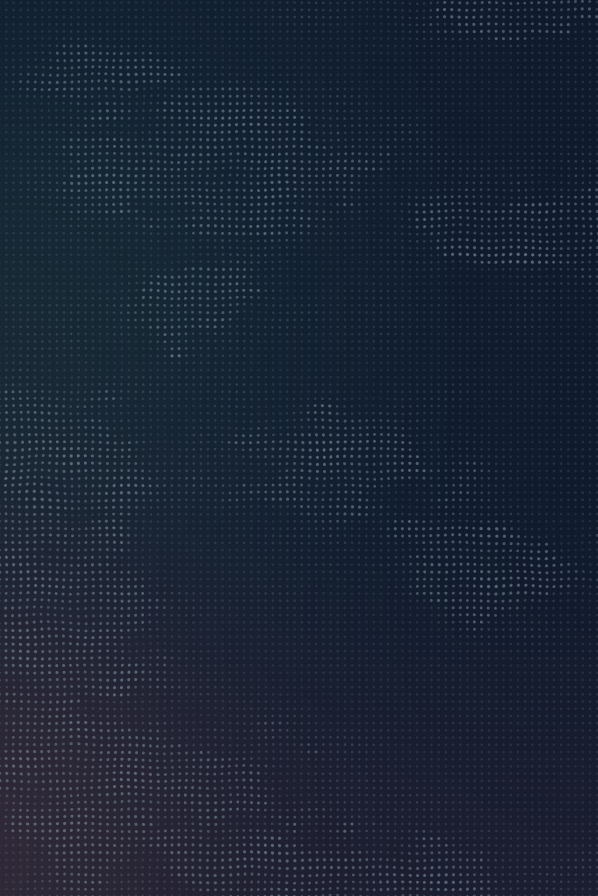
This background is drawn by a WebGL 2 fragment shader. Its source:

```glsl
#version 300 es
precision highp float;
// A night-toned gradient under a fine square grid of round dots.
// Ragged patches of gradient noise light some of the dots in two levels,
// a wide dim haze and brighter shreds; the grid ripples slightly there.

uniform vec2 u_resolution;
out vec4 fragColor;

// Grid, in cells; the phase is measured from the upper left corner
const float COLUMNS = 83.0;
const vec2 GRID_PHASE = vec2(0.62, 0.13);
const float DOT_RADIUS = 0.18;
const float LIT_GROWTH = 0.03;
const float RIPPLE = 0.45;
const float RIPPLE_SCALE = 0.17;

// Dot strength
const float FAINT = 0.17;
const float HAZE = 0.13;
const float LIT = 0.30;
const float PATCH_EDGE = 0.50;
const float PATCH_RAGGEDNESS = 1.35;

// Colours
const vec3 NAVY = vec3(0.060, 0.104, 0.174);
const vec3 BLUE = vec3(0.066, 0.122, 0.192);
const vec3 TEAL = vec3(0.092, 0.168, 0.212);
const vec3 INDIGO = vec3(0.104, 0.116, 0.188);
const vec3 MAUVE = vec3(0.192, 0.164, 0.222);
const vec3 PALE = vec3(0.47, 0.54, 0.58);

// Lit patches: centre and radii as shares of the canvas, y downwards
const int PATCHES = 11;
const vec4 PATCH[PATCHES] = vec4[PATCHES](
    vec4(0.15, 0.09, 0.17, 0.04), vec4(0.38, 0.19, 0.28, 0.08),
    vec4(0.86, 0.25, 0.26, 0.06), vec4(0.85, 0.00, 0.26, 0.04),
    vec4(0.34, 0.32, 0.14, 0.07), vec4(0.07, 0.54, 0.20, 0.13),
    vec4(0.56, 0.51, 0.22, 0.07), vec4(0.84, 0.63, 0.24, 0.06),
    vec4(0.11, 0.70, 0.18, 0.12), vec4(0.22, 0.88, 0.32, 0.11),
    vec4(0.54, 0.98, 0.34, 0.05));

vec2 hashGradient(vec2 p) {
    float angle = 6.2832 * fract(sin(dot(p, vec2(127.1, 311.7))) * 43758.5);
    return vec2(cos(angle), sin(angle));
}

float gradientNoise(vec2 p) {
    vec2 i = floor(p), f = fract(p);
    vec2 w = f * f * f * (f * (f * 6.0 - 15.0) + 10.0);
    vec2 e = vec2(1.0, 0.0);
    float a = dot(hashGradient(i), f);
    float b = dot(hashGradient(i + e.xy), f - e.xy);
    float c = dot(hashGradient(i + e.yx), f - e.yx);
    float d = dot(hashGradient(i + e.xx), f - e.xx);
    return mix(mix(a, b, w.x), mix(c, d, w.x), w.y);
}

float fbm(vec2 p) {
    float sum = 0.0, amplitude = 0.6;
    for (int i = 0; i < 4; i++) {
        sum += amplitude * gradientNoise(p);
        p = p * 2.03 + 17.3;
        amplitude *= 0.55;
    }
    return sum;
}

// Smooth coverage of the lit patches, 0 to 1
float patchCover(vec2 uv) {
    float cover = 0.0;
    for (int i = 0; i < PATCHES; i++) {
        vec2 d = (uv - PATCH[i].xy) / PATCH[i].zw;
        cover = max(cover, exp(-dot(d, d)));
    }
    return cover;
}

vec3 backdrop(vec2 uv) {
    vec3 color = mix(BLUE, NAVY, smoothstep(0.2, 1.0, uv.x));
    vec2 tealOffset = (uv - vec2(0.0, 0.36)) / vec2(0.46, 0.28);
    color = mix(color, TEAL, 0.85 * exp(-dot(tealOffset, tealOffset)));
    color = mix(color, INDIGO, smoothstep(0.55, 1.0, uv.y));
    vec2 mauveOffset = (uv - vec2(-0.05, 0.94)) / vec2(0.44, 0.34);
    return mix(color, MAUVE, 0.9 * exp(-dot(mauveOffset, mauveOffset)));
}

void main() {
    float aspect = u_resolution.y / u_resolution.x;
    vec2 position = gl_FragCoord.xy / u_resolution.x;
    position.y = aspect - position.y;
    vec2 canvas = vec2(1.0, aspect);
    vec2 uv = position / canvas;

    // Rippled grid
    vec2 grid = position * COLUMNS;
    vec2 wave = vec2(gradientNoise(grid * RIPPLE_SCALE),
                     gradientNoise(grid * RIPPLE_SCALE + 41.7));
    grid += GRID_PHASE + RIPPLE * patchCover(uv) * wave;
    vec2 cell = floor(grid);

    // Light level, constant over each dot; noise bends the patch outlines
    vec2 center = (cell + 0.5 - GRID_PHASE) / COLUMNS;
    vec2 bend = vec2(fbm(center * 5.0 + 8.1), fbm(center * 6.0 + 31.4));
    float cloud = fbm(center * vec2(6.0, 11.0) + 3.7);
    float cover = patchCover(center / canvas + vec2(0.10, 0.06) * bend);
    float field = cover + PATCH_RAGGEDNESS * cloud * (0.3 + 0.7 * cover);
    float haze = smoothstep(0.10, 0.55, field);
    float shade = 0.8 + 0.9 * gradientNoise(center * vec2(12.0, 22.0) + 23.0);
    float lit = smoothstep(PATCH_EDGE - 0.06, PATCH_EDGE + 0.10, field) * shade;

    // Round dot, smoothed over one pixel
    float pixel = COLUMNS / u_resolution.x;
    float edge = length(fract(grid) - 0.5) - DOT_RADIUS - LIT_GROWTH * lit;
    float dotMask = clamp(0.5 - edge / pixel, 0.0, 1.0);
    float strength = FAINT * (1.0 + 0.6 * cloud) + HAZE * haze + LIT * lit;

    fragColor = vec4(mix(backdrop(uv), PALE, dotMask * strength), 1.0);
}
```
